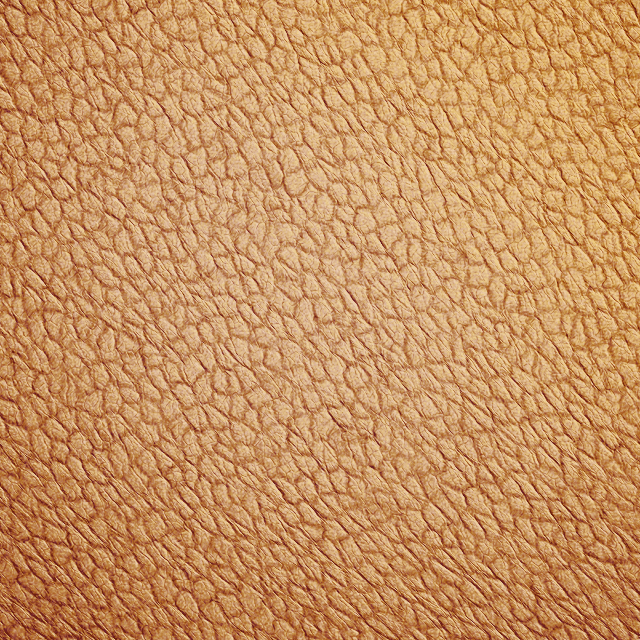
Give the GLSL for this texture, as a WebGL 1 fragment shader.

```glsl
precision highp float;
uniform vec2 u_resolution;

// Grain layout: cells per canvas, along and across the flow of the hide
const vec2 FLOW = vec2(0.34, -0.94);
const float FLOW_BEND = 0.2;
const vec2 CELL_SCALE = vec2(27.0, 38.0);
const vec2 CREASE_SCALE = vec2(14.0, 38.0);
const vec2 WRINKLE_SCALE = vec2(62.0, 86.0);
const float PORE_SCALE = 205.0;
const float SPECK_SCALE = 400.0;

// Relief and light
const vec2 LIGHT_DIR = vec2(0.72, 0.69);
const vec2 GLOW_CENTRE = vec2(0.60, 0.68);
const float GLOW_LEVEL = 0.81;
const float GLOW_FALLOFF = 0.58;
const float RELIEF = 0.0034;
const float CREASE_DEPTH = 0.55;
const float MEAN_HEIGHT = 0.70;
const float SLOPE_STEP = 0.0016;
const float SPECK_AMOUNT = 0.28;
const float SPECK_CHROMA = 0.15;

// Colours from deepest crease to brightest crown
const vec3 UMBER = vec3(0.43, 0.12, 0.10);
const vec3 RUST = vec3(0.56, 0.24, 0.15);
const vec3 COGNAC = vec3(0.69, 0.40, 0.19);
const vec3 TAN = vec3(0.76, 0.55, 0.33);
const vec3 SAND = vec3(0.86, 0.70, 0.51);
const vec3 CREAM = vec3(0.93, 0.81, 0.61);
const vec3 GOLD_TINT = vec3(0.01, 0.0, -0.05);
const vec3 ROSE_TINT = vec3(-0.01, -0.005, 0.025);

vec2 hash2(vec2 p) {
  vec2 q = vec2(dot(p, vec2(127.1, 311.7)), dot(p, vec2(269.5, 183.3)));
  return fract(sin(q) * 43758.5453);
}

// Distances to the nearest and second nearest cell centre
vec2 cellular(vec2 p) {
  vec2 cell = floor(p);
  vec2 local = p - cell;
  vec2 nearest = vec2(8.0);
  for (int y = -1; y <= 1; y++) {
    for (int x = -1; x <= 1; x++) {
      vec2 offset = vec2(float(x), float(y));
      float d = length(offset + 0.1 + 0.8 * hash2(cell + offset) - local);
      nearest.y = min(nearest.y, max(nearest.x, d));
      nearest.x = min(nearest.x, d);
    }
  }
  return nearest;
}

// Zero on cell borders, growing toward the cell centre
float borderGap(vec2 p) {
  vec2 d = cellular(p);
  return d.y - d.x;
}

// Patches from 0 to 1 where folds deepen or fade
float patches(vec2 p) {
  vec2 bent = p + 1.7 * sin(p.yx * 0.63 + 0.8);
  return 0.5 + 0.5 * sin(bent.x) * sin(bent.y + 1.1);
}

// Layered sines bend the rows and roughen the borders
vec2 warp(vec2 p) {
  p.x -= FLOW_BEND * (1.0 - p.y) * (1.0 - p.y);
  p += 0.014 * sin(p.yx * vec2(5.3, 6.1) + vec2(0.7, 2.1));
  p += 0.006 * sin(p.yx * vec2(17.0, 14.0) + p * 6.0 + vec2(1.9, 0.4));
  p += 0.0028 * sin(p.yx * vec2(67.0, 59.0) + p * 31.0);
  p += 0.0012 * sin(p.yx * vec2(173.0, 191.0) + p * 83.0);
  return p + 0.0006 * sin(p.yx * vec2(431.0, 389.0) + p * 157.0);
}

float leatherHeight(vec2 uv) {
  vec2 p = warp(uv);
  vec2 q = vec2(dot(p, FLOW), dot(p, vec2(-FLOW.y, FLOW.x)));
  float gap = borderGap(q * CELL_SCALE);
  float cells = 1.0 - smoothstep(0.42, -0.05, gap) * mix(0.45, 1.0, patches(q * 71.0));
  float crowns = smoothstep(0.0, 0.8, gap);
  float folds = smoothstep(0.19, -0.02, borderGap(q * CREASE_SCALE + 17.0));
  float creases = 1.0 - folds * mix(0.25, 1.0, patches(q * 47.0 + 5.0));
  float lines = smoothstep(0.30, -0.04, borderGap(q * WRINKLE_SCALE + 41.0));
  float wrinkles = 1.0 - lines * mix(0.2, 1.0, patches(q * 93.0 + 9.0));
  float pores = 1.0 - cellular(p * PORE_SCALE).x;
  return 0.42 * cells + 0.10 * crowns + 0.22 * creases
       + 0.14 * wrinkles + 0.12 * pores;
}

// Smooth random pair in -0.5..0.5: brightness and chroma
vec2 speckle(vec2 p) {
  vec2 cell = floor(p);
  vec2 f = smoothstep(0.0, 1.0, p - cell);
  vec2 low = mix(hash2(cell), hash2(cell + vec2(1.0, 0.0)), f.x);
  vec2 high = mix(hash2(cell + vec2(0.0, 1.0)), hash2(cell + 1.0), f.x);
  return mix(low, high, f.y) - 0.5;
}

vec3 leatherColour(float tone) {
  vec3 c = mix(UMBER, RUST, smoothstep(0.0, 0.2, tone));
  c = mix(c, COGNAC, clamp((tone - 0.2) / 0.22, 0.0, 1.0));
  c = mix(c, TAN, clamp((tone - 0.42) / 0.23, 0.0, 1.0));
  c = mix(c, SAND, clamp((tone - 0.65) / 0.21, 0.0, 1.0));
  return mix(c, CREAM, clamp((tone - 0.86) / 0.3, 0.0, 1.0));
}

void main() {
  vec2 uv = gl_FragCoord.xy / u_resolution;
  // Slope of the surface against the light
  float height = leatherHeight(uv);
  vec2 slope = vec2(leatherHeight(uv + vec2(SLOPE_STEP, 0.0)),
                    leatherHeight(uv + vec2(0.0, SLOPE_STEP))) - height;
  float shade = -dot(slope, LIGHT_DIR) / SLOPE_STEP * RELIEF;
  // Broad glow, darkening toward the lower left
  vec2 away = uv - GLOW_CENTRE;
  vec2 speck = speckle(uv * SPECK_SCALE);
  float tone = GLOW_LEVEL - GLOW_FALLOFF * dot(away, away) + shade;
  tone += CREASE_DEPTH * (height - MEAN_HEIGHT) + SPECK_AMOUNT * speck.x;
  // Gold toward the upper right, rose in the middle, coloured grain
  float gold = smoothstep(1.0, 1.8, uv.x + uv.y);
  float rose = 1.0 - smoothstep(0.1, 0.6, length(uv - vec2(0.45, 0.58)));
  vec3 colour = leatherColour(tone) + GOLD_TINT * gold + ROSE_TINT * rose;
  colour.b += SPECK_CHROMA * speck.y;
  gl_FragColor = vec4(clamp(colour, 0.0, 1.0), 1.0);
}
```
